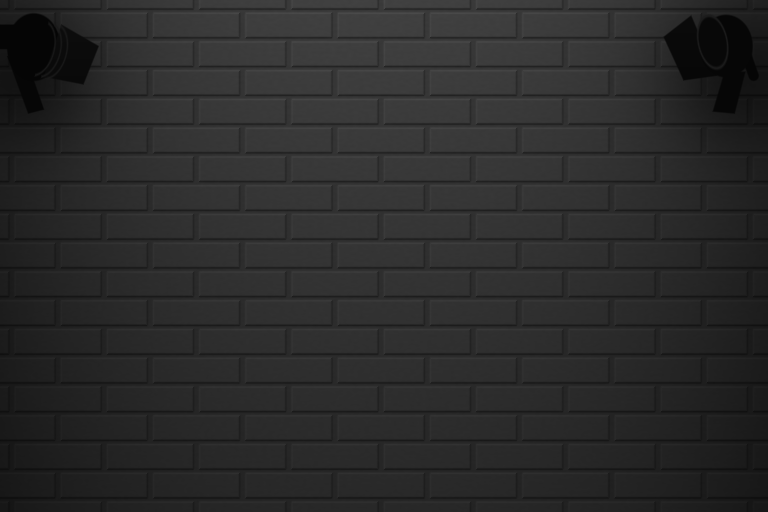
Write a Shadertoy shader that draws this background.

```glsl
#define PITCH vec2(0.1803, 0.05617)
#define BRICK vec2(0.1685, 0.0482)
#define FIRST_BRICK vec2(0.1191, 0.0254)
#define EDGE_WIDTH 0.0020
#define MORTAR_SHADE 0.90
#define LIGHT_BOTTOM 0.156
#define LIGHT_TOP 0.252
#define SIDE_FALLOFF 0.43
#define LAMP_SHADOW 0.50
#define GRAIN 0.035

vec2 hashGradient(vec2 cell) {
    float angle = 6.2832 * fract(sin(dot(cell, vec2(127.1, 311.7))) * 4375.85);
    return vec2(cos(angle), sin(angle));
}

float gradientNoise(vec2 p) {
    vec2 i = floor(p), f = fract(p), u = f * f * (3.0 - 2.0 * f);
    vec2 e = vec2(0, 1);
    float low = mix(dot(hashGradient(i), f), dot(hashGradient(i + e.yx), f - e.yx), u.x);
    float high = mix(dot(hashGradient(i + e), f - e), dot(hashGradient(i + 1.0), f - 1.0), u.x);
    return mix(low, high, u.y);
}

float roundBox(vec2 p, vec2 halfSize, float radius) {
    vec2 d = abs(p) - halfSize + radius;
    return length(max(d, 0.0)) + min(max(d.x, d.y), 0.0) - radius;
}

float capsule(vec2 p, vec2 a, vec2 b, float radius) {
    vec2 ab = b - a;
    float t = clamp(dot(p - a, ab) / dot(ab, ab), 0.0, 1.0);
    return length(p - a - ab * t) - radius;
}

float ellipse(vec2 p, vec2 radii) {
    return (length(p / radii) - 1.0) * min(radii.x, radii.y);
}

float side(vec2 p, vec2 a, vec2 b) {
    return dot(p - a, normalize(vec2(b.y - a.y, a.x - b.x)));
}

// Convex four-sided shape, corners given clockwise
float quad(vec2 p, vec2 a, vec2 b, vec2 c, vec2 d) {
    return max(max(side(p, a, b), side(p, b, c)), max(side(p, c, d), side(p, d, a)));
}

vec2 tilt(vec2 p, float angle) {
    float c = cos(angle), s = sin(angle);
    return vec2(c * p.x + s * p.y, c * p.y - s * p.x);
}

void paint(inout float tone, float dist, float shade) {
    float blur = 10.0 / iResolution.y;
    tone = mix(tone, shade, smoothstep(blur, -blur, dist));
}

// Raised bricks lit from above, as a factor on the wall light
float brickRelief(vec2 p) {
    vec2 q = p - FIRST_BRICK + 0.5 * (PITCH - BRICK);
    float row = floor(q.y / PITCH.y);
    q.x -= 0.5 * PITCH.x * mod(row, 2.0);
    vec2 local = mod(q, PITCH) - 0.5 * PITCH;
    float dist = roundBox(local, 0.5 * BRICK, 0.002);
    float blur = 0.7 / iResolution.y;
    float relief = mix(MORTAR_SHADE, 1.0, smoothstep(blur, -blur, dist));
    vec2 overhang = abs(local) - 0.5 * BRICK;
    float facing = overhang.y > overhang.x ? local.y : 0.6 * local.x;
    float bevel = facing < 0.0 ? 0.20 : -0.36;
    bevel *= overhang.y > overhang.x ? 1.0 : 0.6;
    return relief + bevel * exp(-pow(dist / EDGE_WIDTH, 2.0));
}

// Lamps use tenths of the canvas height, measured down from the top left
void leftLamp(inout float tone, vec2 q) {
    paint(tone, quad(q, vec2(0.14, 1.1), vec2(0.5, 1.1), vec2(0.86, 2.14), vec2(0.55, 2.22)), 0.022);
    paint(tone, capsule(q, vec2(-0.3, 0.72), vec2(0.4, 0.72), 0.24), 0.02);
    paint(tone, ellipse(q - vec2(0.66, 0.92), vec2(0.52, 0.66)), 0.018);
    float hoodTone = 0.055 - 0.012 * q.y;
    paint(tone, quad(q, vec2(1.2, 0.48), vec2(1.93, 0.9), vec2(1.63, 1.65), vec2(0.85, 1.5)), hoodTone);
    // Curved barrel rims
    for (float i = 0.0; i < 3.0; i++) {
        vec2 r = tilt(q - vec2(0.74 + 0.12 * i, 0.94 + 0.03 * i), 0.25);
        float rim = abs(ellipse(r, vec2(0.32, 0.54))) - 0.012;
        paint(tone, max(rim, 0.08 - r.x), 0.10);
    }
}

void rightLamp(inout float tone, vec2 q) {
    paint(tone, quad(q, vec2(14.15, 1.4), vec2(14.56, 1.4), vec2(14.35, 2.22), vec2(13.92, 2.18)), 0.025);
    paint(tone, capsule(q, vec2(14.55, 1.0), vec2(14.72, 1.48), 0.1), 0.02);
    float hoodTone = 0.045 - 0.012 * q.y;
    paint(tone, quad(q, vec2(12.96, 0.72), vec2(13.5, 0.3), vec2(14.0, 1.48), vec2(13.35, 1.57)), hoodTone);
    paint(tone, ellipse(q - vec2(14.18, 0.9), vec2(0.52, 0.61)), 0.022);
    // Front ring
    vec2 r = tilt(q - vec2(13.92, 0.82), -0.2);
    paint(tone, ellipse(r, vec2(0.28, 0.52)), 0.03);
    paint(tone, abs(ellipse(r, vec2(0.28, 0.52))) - 0.014, 0.11);
}

void mainImage(out vec4 fragColor, in vec2 fragCoord) {
    vec2 uv = fragCoord / iResolution.xy;
    vec2 p = vec2(1.5 * uv.x, 1.0 - uv.y);

    // Wall light fading down and to the sides
    float sideways = pow(abs(2.0 * uv.x - 1.0), 2.4);
    float tone = mix(LIGHT_BOTTOM, LIGHT_TOP, uv.y) * (1.0 - SIDE_FALLOFF * sideways);
    tone *= brickRelief(p) + GRAIN * gradientNoise(p * vec2(90, 170));

    // Soft shadows around the lamps
    vec2 toLeft = p - vec2(0.05, 0.15), toRight = p - vec2(1.44, 0.15);
    tone *= 1.0 - LAMP_SHADOW * (exp(-55.0 * dot(toLeft, toLeft)) + exp(-55.0 * dot(toRight, toRight)));

    leftLamp(tone, 10.0 * p);
    rightLamp(tone, 10.0 * p);
    fragColor = vec4(vec3(max(tone, 0.0)), 1.0);
}
```
